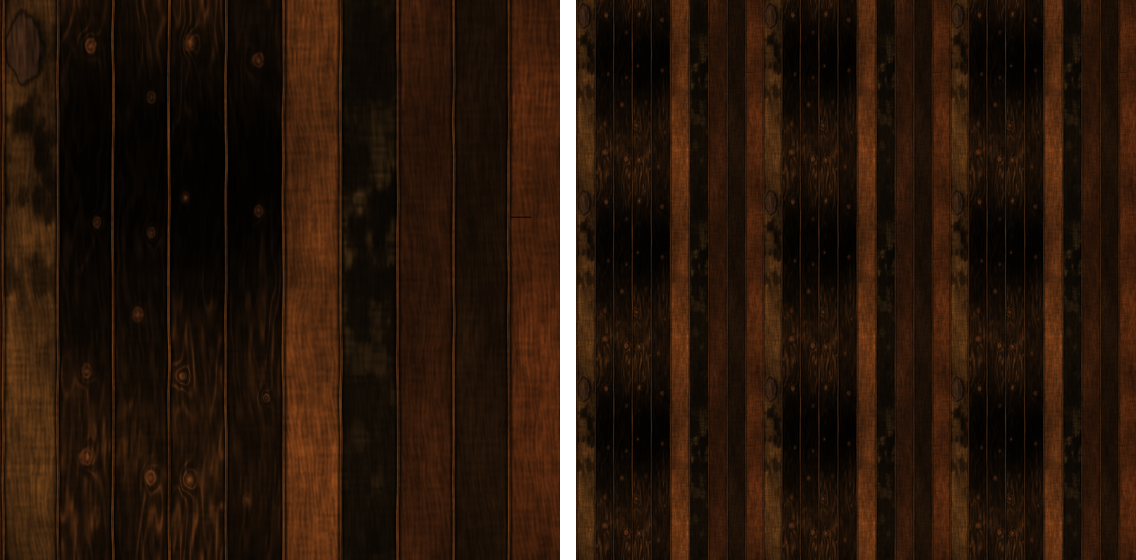
Left: one tile. Right: repeated 3 by 3.
A three.js fragment shader for this texture:

```glsl
// Ten dark, weathered vertical wood planks with thin glowing seams, grain and knots.
varying vec2 vUv;

const float TAU = 6.28319;
const float PLANKS = 10.0;
const float FIRST_SEAM = 0.006;      // keeps the canvas edge inside one plank
const float WIDTH_DRIFT = 0.0045;    // uneven plank widths
const float SEAM_HALF_WIDTH = 0.0023;
const float SEAM_WOBBLE = 0.0022;
const float SOFT = 0.0012;           // edge smoothing
const float KNOTS = 4.0;             // per pine plank
const vec2 BURL_CENTER = vec2(0.050, 0.915);
const vec2 BURL_SIZE = vec2(0.036, 0.058);

const vec3 OLIVE = vec3(0.285, 0.168, 0.067);
const vec3 CHARRED = vec3(0.054, 0.030, 0.012);
const vec3 AMBER = vec3(0.35, 0.178, 0.069);
const vec3 SOOT = vec3(0.058, 0.037, 0.016);
const vec3 MAROON = vec3(0.165, 0.079, 0.031);
const vec3 UMBER = vec3(0.108, 0.060, 0.025);
const vec3 RUST = vec3(0.265, 0.123, 0.045);
const vec3 SEAM = vec3(0.39, 0.215, 0.088);
const vec3 GLOW = vec3(0.19, 0.098, 0.038);
const vec3 LICHEN = vec3(0.17, 0.115, 0.050);
const vec3 KNOT = vec3(0.42, 0.21, 0.09);
const vec3 BURL = vec3(0.20, 0.12, 0.085);

float hash(vec2 p) {
  return fract(sin(dot(p, vec2(12.9898, 78.233))) * 43758.5453);
}

// Value noise that wraps vertically after the given number of rows.
float noise(vec2 p, float rows) {
  vec2 i = floor(p), f = fract(p);
  f = f * f * (3.0 - 2.0 * f);
  float lo = mod(i.y, rows), hi = mod(i.y + 1.0, rows);
  return mix(mix(hash(vec2(i.x, lo)), hash(vec2(i.x + 1.0, lo)), f.x),
             mix(hash(vec2(i.x, hi)), hash(vec2(i.x + 1.0, hi)), f.x), f.y);
}

float fbm(vec2 p, float rows) {
  float sum = 0.0, amp = 0.533;
  for (int i = 0; i < 4; i++) {
    sum += amp * noise(p, rows);
    p *= 2.0; rows *= 2.0; amp *= 0.5;
  }
  return sum;
}

vec3 plankColor(float id) {
  if (id < 0.5) return OLIVE;
  if (id < 4.5) return CHARRED;
  if (id < 5.5) return AMBER;
  if (id < 6.5) return SOOT;
  if (id < 7.5) return MAROON;
  if (id < 8.5) return UMBER;
  return RUST;
}

float isPlank(float id, float n) { return 1.0 - step(0.5, abs(id - n)); }

void main() {
  float y = vUv.y;
  float x = vUv.x - FIRST_SEAM + WIDTH_DRIFT * sin(TAU * vUv.x);
  float id = mod(floor(x * PLANKS), PLANKS);
  float u = fract(x * PLANKS), seed = id * 37.0;
  float pine = step(0.5, id) * step(id, 4.5);
  float olive = isPlank(id, 0.0), soot = isPlank(id, 6.0);

  // Stains, fibres, fine grain and saw marks
  float stain = fbm(vec2(u * 1.5 + seed, y * 5.0), 5.0);
  float smudge = fbm(vec2(u * 3.0 + seed + 11.0, y * 14.0), 14.0);
  float bend = 0.5 * sin(TAU * (y * 2.0 + 0.1 * id)) + 2.0 * stain;
  float fibre = noise(vec2(u * 22.0 + bend * 2.0 + seed, y * 30.0), 30.0);
  float saw = noise(vec2(u * 3.0 + seed, y * 150.0), 150.0);
  float speck = noise(vec2(u * 26.0 + seed, y * 190.0), 190.0);
  float grain = 0.5 + 0.5 * sin(TAU * (u * 13.0 + y * 9.0 + 2.5 * smudge + bend));
  float low = 0.5 + 0.5 * cos(TAU * (y - 0.18));
  float tone = (0.55 + 0.9 * stain) * (0.84 + 0.32 * low);
  tone *= 0.58 + 0.36 * fibre + 0.20 * saw + 0.14 * speck + 0.14 * grain;
  tone *= mix(1.0, 0.25 + 1.35 * low, pine);
  float upper = 0.5 + 0.5 * cos(TAU * (y - 0.7));
  tone *= 1.0 - 0.7 * olive * upper * smoothstep(0.40, 0.66, smudge);
  vec3 color = plankColor(id) * tone;

  // Knots, which also bend the growth rings around them
  float field = fbm(vec2(u * 1.5 + seed + 5.0, y * 3.0), 3.0);
  vec3 knots = vec3(0.0);
  for (float k = 0.0; k < KNOTS; k++) {
    vec2 h = vec2(hash(vec2(id + 3.0, k)), hash(vec2(k + 7.0, id)));
    vec2 d = vec2(u - mix(0.2, 0.8, h.x), y - (k + 0.15 + 0.7 * h.y) / KNOTS);
    d.y -= floor(d.y + 0.5);
    d *= vec2(1.0 / PLANKS, 0.72);
    float r = length(d) / mix(0.006, 0.010, h.y) * (0.6 + 0.8 * smudge);
    float ring = exp(-18.0 * (r - 0.95) * (r - 0.95));
    float core = exp(-3.0 * r * r);
    field += 0.3 * pine * exp(-0.3 * r * r);
    knots += KNOT * (0.7 * core + 0.6 * ring * h.x + 0.12 * exp(-0.6 * r * r)) * (0.35 + 0.6 * h.y);
  }
  float rings = pow(0.5 + 0.5 * sin(TAU * (u * 3.0 + 8.0 * field)), 3.0);
  float patches = smoothstep(0.35, 0.65, stain);
  vec3 streaks = GLOW * fibre * fibre * (0.06 + 0.22 * low);
  color += pine * (knots * (0.6 + 0.8 * speck) + streaks);
  color += pine * GLOW * rings * patches * (0.1 + 0.6 * low) * (0.5 + fibre);

  // Lichen mottling and the burl
  float mottle = smoothstep(0.42, 0.72, smudge) * (0.3 + 0.7 * pow(0.5 + 0.5 * cos(TAU * (y - 0.58)), 3.0));
  color += soot * LICHEN * mottle * (0.2 + 0.7 * saw + 0.5 * fibre);
  float burl = length((vUv - BURL_CENTER) / BURL_SIZE) + 0.9 * (smudge - 0.5);
  float burlRim = exp(-150.0 * (burl - 0.95) * (burl - 0.95));
  color = mix(color, BURL * (0.6 + 0.7 * fibre), 0.6 * olive * (1.0 - smoothstep(0.85, 1.0, burl)));
  color *= 1.0 - 0.5 * olive * burlRim;

  // Faint butt joint on the rust plank
  float joint = 1.0 - smoothstep(0.0008, 0.0008 + SOFT, abs(y - 0.612));
  color *= 1.0 - 0.6 * joint * isPlank(id, 9.0) * step(u, 0.4);

  // Seams: shaded plank edges around a worn raised line
  float edge = floor(x * PLANKS + 0.5), edgeSeed = mod(edge, PLANKS) * 17.0;
  float wobble = SEAM_WOBBLE * (noise(vec2(edgeSeed, y * 14.0), 14.0) - 0.5);
  float across = x - edge / PLANKS + wobble;
  color *= mix(0.25, 1.0, smoothstep(0.002, 0.009, abs(across)));
  float line = 1.0 - smoothstep(SEAM_HALF_WIDTH - SOFT, SEAM_HALF_WIDTH + SOFT, abs(across));
  float groove = 1.0 - smoothstep(0.0, SOFT, abs(across - 0.0008));
  float wear = 0.4 + 0.6 * fbm(vec2(edgeSeed + 4.0, y * 8.0), 8.0) + 0.2 * saw;
  color = mix(color, SEAM * wear * (1.0 - 0.35 * groove), line);

  gl_FragColor = vec4(color, 1.0);
}
```
